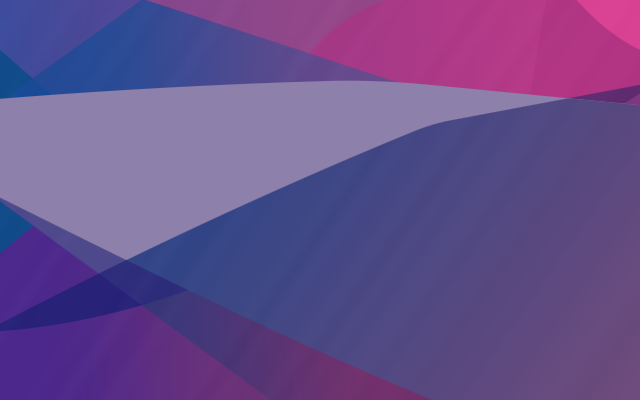
A Shadertoy shader for this background:

```glsl
// Overlapping translucent sheets in blue, violet and magenta around a pale lilac band.
#define LILAC     vec3(0.552, 0.502, 0.667)
#define TEAL      vec3(0.070, 0.295, 0.540)
#define NAVY      vec3(0.158, 0.136, 0.475)
#define MAGENTA   vec3(0.650, 0.225, 0.530)
#define HOT_PINK  vec3(0.850, 0.255, 0.575)
#define PLUM      vec3(0.375, 0.175, 0.450)
#define STREAK_COUNT 34.0
#define STREAK_GAIN  0.014

float hash(float n) {
    return fract(sin(n * 91.17) * 4375.85);
}

float noise(float x) {
    float cell = floor(x);
    return mix(hash(cell), hash(cell + 1.0), smoothstep(0.0, 1.0, x - cell));
}

// Minimum of two edges with a rounded join of width k.
float softMin(float a, float b, float k) {
    float h = max(k - abs(a - b), 0.0) / k;
    return min(a, b) - 0.25 * k * h * h;
}

// Antialiased coverage of the positive side of a signed distance.
float cover(float d) {
    return clamp(0.5 + d / max(fwidth(d), 1e-5), 0.0, 1.0);
}

void mainImage(out vec4 fragColor, in vec2 fragCoord) {
    vec2 p = fragCoord / iResolution.xy;
    float x = p.x, y = p.y;

    // Diagonal gradient coordinate and its faint streaks
    float diagonal = 1.2 * x - 0.526 * y - 0.147;
    float streak = STREAK_GAIN * (noise(diagonal * STREAK_COUNT) - 0.5);

    // Main curved edges, as height over x
    float bandTop   = softMin(0.753 + 0.128 * x - 0.08 * x * x, 0.892 - 0.155 * x, 0.015);
    float sheetTop  = softMin(0.191 + 0.83 * x - 0.134 * x * x, 0.4874 + 0.3006 * x, 0.01);
    float bandBase  = 0.506 - 0.795 * x + 0.1 * x * x * x;
    float violetTop = 0.497 - 1.175 * x;
    float navyBase  = 0.172 + 0.12 * x + 0.78 * x * x;

    // Upper background: indigo, mauve, magenta and the hot pink corner
    float peakLeft = 0.745 + 1.154 * x;
    float peakRight = 1.119 - 0.523 * x;
    vec3 color = mix(vec3(0.235, 0.295, 0.61), vec3(0.34, 0.28, 0.59), x / 0.23);
    vec3 mauve = mix(vec3(0.53, 0.28, 0.55), vec3(0.58, 0.28, 0.54), smoothstep(0.25, 0.55, x));
    color = mix(color, mauve, cover(y - peakRight));

    float bulge = min(x - 0.484, 0.168);
    float magentaTop = 0.871 + 1.68 * bulge - 5.0 * bulge * bulge;
    vec3 magenta = MAGENTA + vec3(0.06, 0.0, 0.0) * smoothstep(0.55, 0.85, x);
    magenta -= 0.018 * cover(x - 0.748 - 0.105 * y);
    color = mix(color, magenta, cover(magentaTop - y));

    float corner = x - 0.901;
    float pinkBase = 1.0 - 1.78 * corner + 5.3 * corner * corner;
    color = mix(color, HOT_PINK, cover(y - pinkBase));

    // Blue peak with teal at its left foot
    vec3 peak = mix(vec3(0.15, 0.295, 0.59), vec3(0.40, 0.29, 0.55), smoothstep(0.1, 0.56, x));
    color = mix(color, peak, cover(min(peakLeft, peakRight) - y));
    vec3 foot = mix(TEAL, vec3(0.10, 0.295, 0.59), cover(peakLeft - y));
    color = mix(color, foot, cover(0.8755 - 1.4 * x - y));

    // Dark overlap at the right margin
    float belowSheet = cover(sheetTop - y);
    vec3 overlap = mix(PLUM, vec3(0.51, 0.215, 0.51), cover(x - 0.234 - y));
    color = mix(color, overlap, belowSheet);
    color += streak;

    // Pale band and the large blue sheet in front of it
    float belowBand = cover(bandTop - y);
    color = mix(color, LILAC, belowBand);
    vec3 sheet = mix(vec3(0.20, 0.273, 0.53), vec3(0.43, 0.295, 0.49), clamp(diagonal, 0.0, 1.0));
    color = mix(color, sheet + streak, belowSheet * belowBand);

    // Strip under the band, darker where the sheet crosses it
    float inNavy = belowSheet * cover(y - navyBase);
    vec3 strip = mix(vec3(0.22, 0.22, 0.48), vec3(0.45, 0.19, 0.425), smoothstep(0.2, 0.62, x));
    strip = mix(vec3(0.31, 0.29, 0.55), strip, belowSheet);
    strip = mix(strip, vec3(0.18, 0.18, 0.49), inNavy);
    color = mix(color, strip + streak, cover(bandBase - y));

    // Violet corner with its navy crescent and teal wedge
    vec3 violet = mix(vec3(0.30, 0.16, 0.55), vec3(0.42, 0.195, 0.47), smoothstep(0.05, 0.4, x));
    violet = mix(violet, NAVY, inNavy);
    violet = mix(violet, TEAL, cover(y - 0.367 - 1.32 * x));
    color = mix(color, violet + streak, cover(violetTop - y));

    fragColor = vec4(color, 1.0);
}
```
